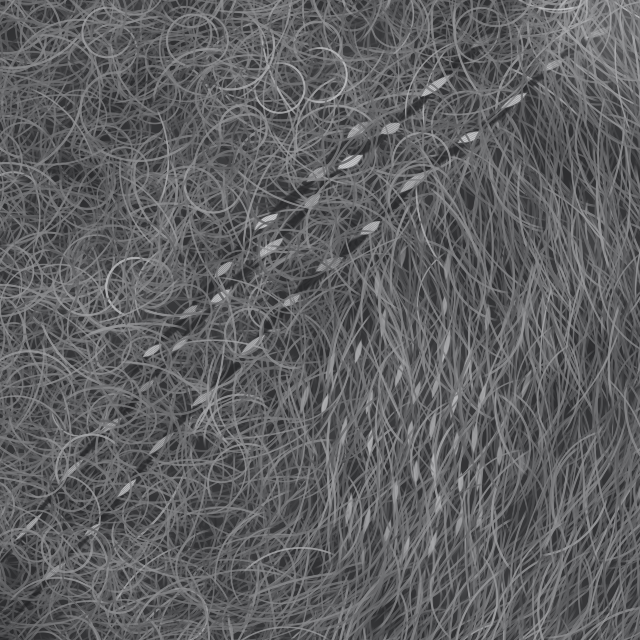
Give the GLSL for this texture, as a WebGL 1 fragment shader.

```glsl
precision highp float;
// Fuzzy grey mohair: layered curled fibres over twisted two-tone threads.

uniform vec2 u_resolution;

#define LAYERS 24
#define THREAD_LAYER 18
#define FIBRE_HALF_WIDTH 0.0014
#define FIBRE_OPACITY 0.82
#define CELL_BACK 0.060
#define CELL_FRONT 0.086
#define GROUND_TONE 0.21
#define BACK_TONE 0.29
#define FRONT_TONE 0.50
#define TWIST_PITCH 0.094
#define THREAD_LIGHT 0.78
#define THREAD_DARK 0.15

const float PI = 3.14159265;

vec4 hash4(vec3 p) {
  vec4 s = vec4(dot(p, vec3(127.1, 311.7, 74.7)), dot(p, vec3(269.5, 183.3, 246.1)),
                dot(p, vec3(113.5, 271.9, 124.6)), dot(p, vec3(419.2, 371.9, 68.2)));
  return fract(sin(s) * 43758.547);
}

// Slow light and dark patches, about -1 to 1
float patches(vec2 p) {
  return 0.4 * sin(p.x * 9.0 + 3.0 * sin(p.y * 6.0))
       + 0.35 * sin(p.y * 14.0 - p.x * 7.0 + 2.0 * sin(p.x * 11.0))
       + 0.25 * sin(p.x * 25.0 + p.y * 19.0 + 2.0 * sin(p.y * 17.0));
}

// 0 in the tangled upper left, 1 in the combed lower right
float combed(vec2 p) {
  return smoothstep(-0.12, 0.12, p.x - p.y + 0.05) * smoothstep(0.25, 0.6, p.x);
}

// One curved fibre per cell, drawn over the tone beneath
float fibreLayer(float tone, vec2 p, float layer, float px) {
  float depth = layer / float(LAYERS - 1);
  float size = mix(CELL_BACK, CELL_FRONT, depth);
  vec2 shift = hash4(vec3(layer, 5.0, 9.0)).xy * 7.0;
  vec2 home = floor(p / size + shift);
  for (int j = -1; j <= 1; j++) {
    for (int i = -1; i <= 1; i++) {
      vec2 cell = home + vec2(float(i), float(j));
      vec4 h = hash4(vec3(cell, layer));
      vec4 k = hash4(vec3(cell, layer + 40.0));
      vec2 anchor = (cell + h.xy - shift) * size;
      float order = combed(anchor);
      float angle = mix(0.65, 1.05 + 1.2 * anchor.y, order)
                  + (h.z - 0.5) * mix(3.0, 1.15, order);
      float radius = size * mix(0.45, 3.2, h.w * h.w) * mix(1.0, 2.6, order);
      vec2 normal = vec2(-sin(angle), cos(angle)) * sign(k.x - 0.5);
      vec2 q = p - anchor;
      float d = abs(length(q - normal * radius) - radius);
      float width = FIBRE_HALF_WIDTH * mix(0.7, 1.25, k.y);
      float line = 1.0 - smoothstep(width - 0.5 * px, width + 0.7 * px, d);
      line *= 1.0 - smoothstep(0.7, 0.97, length(q) / size);
      float fibre = mix(BACK_TONE, FRONT_TONE, depth) + 0.24 * (k.z - 0.5)
                  + 0.16 * smoothstep(0.88, 1.0, k.w);
      tone = mix(tone, fibre, line * FIBRE_OPACITY);
    }
  }
  return tone;
}

// Pointed spindle along x
float spindle(vec2 p, vec2 halfSize, float px) {
  float t = p.x / halfSize.x;
  float edge = abs(p.y) - halfSize.y * (1.0 - t * t);
  return 1.0 - smoothstep(-px, px, edge);
}

// Diagonal thread whose light and dark strands alternate
float twistedThread(float tone, vec2 p, float offset, vec2 span, float id, float px) {
  float across = (p.y - p.x - offset - 0.072 * sin(PI * p.x)
               - 0.005 * sin(p.x * 31.0 + id * 2.0)) * 0.7071;
  float along = (p.x + p.y) * 0.7071 + id * 0.037 + 0.012 * sin(p.x * 19.0 + id);
  float turn = along / TWIST_PITCH;
  float scale = 0.55 + 0.45 * exp(-14.0 * (p.x - 0.53) * (p.x - 0.53));
  float shown = smoothstep(span.x, span.x + 0.08, p.x) * (1.0 - smoothstep(span.y - 0.1, span.y, p.x));
  float a = (fract(turn) - 0.5) * TWIST_PITCH;
  float b = (fract(turn + 0.5) - 0.5) * TWIST_PITCH;
  vec4 h = hash4(vec3(floor(turn), id, 3.0));
  float dark = spindle(vec2(b, across + 0.1 * b), vec2(0.040, 0.0075 * scale), px * 1.5);
  float light = spindle(vec2(a, across + 0.18 * a), vec2(0.017 + 0.010 * h.x, 0.0080 * scale), px);
  float strand = THREAD_LIGHT - 0.16 * h.y + 0.05 * sin(across * 2400.0 + a * 300.0);
  tone = mix(tone, THREAD_DARK, dark * shown * 0.8);
  return mix(tone, strand, light * shown * mix(0.7, 1.0, h.z));
}

// Small upright flecks where threads surface in the combed area
float flecks(float tone, vec2 p, float px) {
  float x = (p.x - 0.06 * p.y + 0.006 * sin(p.y * 23.0)) / 0.034;
  float column = floor(x);
  float y = p.y / 0.062 + hash4(vec3(column, 8.0, 2.0)).x;
  vec4 h = hash4(vec3(column, floor(y), 6.0));
  vec2 q = vec2((fract(y) - 0.5) * 0.062, (fract(x) - 0.5 + 0.3 * (h.x - 0.5)) * 0.034);
  float fleck = spindle(vec2(q.x, q.y - 0.12 * q.x), vec2(0.016 + 0.010 * h.y, 0.0042), px);
  float area = 1.0 - smoothstep(0.6, 1.1, length((p - vec2(0.65, 0.36)) / vec2(0.22, 0.30)));
  return mix(tone, 0.62 + 0.1 * h.w, fleck * area * step(0.45, h.z) * 0.85);
}

void main() {
  vec2 p = gl_FragCoord.xy / u_resolution.y;
  float px = 1.0 / u_resolution.y;
  float tone = GROUND_TONE + 0.03 * patches(p * 1.7);
  for (int i = 0; i < LAYERS; i++) {
    if (i == THREAD_LAYER) {
      tone = flecks(tone, p, px);
      tone = twistedThread(tone, p, 0.165, vec2(0.15, 0.62), 1.0, px);
      tone = twistedThread(tone, p, 0.125, vec2(-0.08, 0.80), 2.0, px);
      tone = twistedThread(tone, p, 0.0, vec2(-0.02, 0.98), 3.0, px);
    }
    tone = fibreLayer(tone, p, float(i), px);
  }
  // Broad shading: soft patches, dim lower left, pale upper right corner
  tone *= 1.0 + 0.10 * patches(p);
  tone *= 1.0 - 0.3 * (1.0 - smoothstep(0.0, 0.22, length(p)));
  tone += 0.16 * (1.0 - smoothstep(0.0, 0.25, length(p - vec2(1.0))));
  gl_FragColor = vec4(vec3(tone) + vec3(-0.003, -0.001, 0.007), 1.0);
}
```
